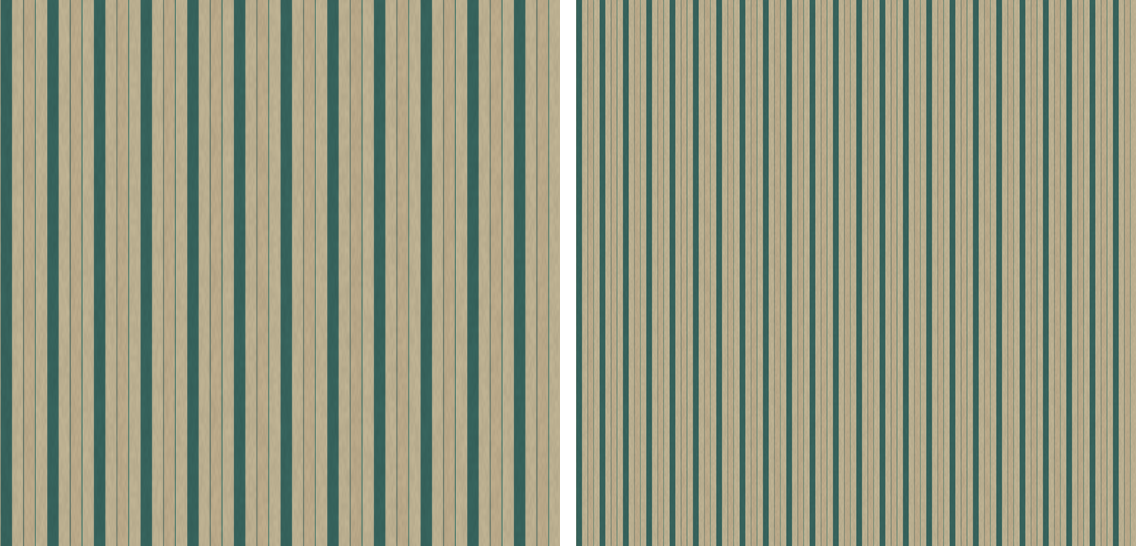
Left, the tile; right, the same tile 2 across and 2 down.
Reproduce this pattern procedurally as a WebGL 2 fragment shader.

```glsl
#version 300 es
precision highp float;

uniform vec2 u_resolution;
out vec4 fragColor;

// Layout, in fractions of one repeat
const float REPEATS = 12.0;
const float BAND_CENTRE = 0.135;
const float BAND_WIDTH = 0.245;
const float LINE_A = 0.505;
const float LINE_B = 0.758;
const float LINE_WIDTH = 0.021;
const float FRINGE_WIDTH = 0.016;
const float SOFTNESS = 1.3;

// Colours
const vec3 SAND = vec3(0.732, 0.684, 0.562);
const vec3 ROSE_SAND = vec3(0.724, 0.656, 0.532);
const vec3 TEAL = vec3(0.208, 0.382, 0.357);
const vec3 LINE_GREY = vec3(0.270, 0.385, 0.355);
const vec3 LINE_TEAL = vec3(0.140, 0.410, 0.370);
const vec3 FRINGE = vec3(0.790, 0.725, 0.620);

// Woven grain: cells across, and cells down within each of the weave tiles
const float WEAVE_TILES = 4.0;
const vec2 FINE_CELLS = vec2(384.0, 24.0);
const vec2 BROAD_CELLS = vec2(144.0, 6.0);
const float FINE_GRAIN = 0.055;
const float BROAD_GRAIN = 0.035;
const float LINE_FADE = 0.28;

float hash(vec2 cell) {
    uvec2 q = uvec2(cell) * uvec2(1597u, 3812u) + uvec2(71u, 193u);
    uint n = (q.x ^ (q.y << 8)) * 747796405u + 289133u;
    n = ((n >> ((n >> 28) + 4u)) ^ n) * 277803737u;
    n = (n >> 22) ^ n;
    return float(n >> 8) / 16777216.0;
}

// Value noise that wraps over the unit square
float wrapNoise(vec2 uv, vec2 cells) {
    vec2 p = uv * cells;
    vec2 i = floor(p);
    vec2 f = fract(p);
    f = f * f * (3.0 - 2.0 * f);
    vec2 lo = mod(i, cells);
    vec2 hi = mod(i + 1.0, cells);
    return mix(mix(hash(lo), hash(vec2(hi.x, lo.y)), f.x),
               mix(hash(vec2(lo.x, hi.y)), hash(hi), f.x), f.y);
}

// Filtered coverage of a stripe that wraps within its repeat
float stripe(float x, float centre, float width, float blur) {
    float d = abs(fract(x - centre + 0.5) - 0.5);
    float overlap = min(d + 0.5 * blur, 0.5 * width)
                  - max(d - 0.5 * blur, -0.5 * width);
    return clamp(overlap / blur, 0.0, 1.0);
}

void main() {
    vec2 uv = gl_FragCoord.xy / u_resolution;
    float x = uv.x * REPEATS;
    float blur = SOFTNESS * REPEATS / u_resolution.x;
    float id = mod(floor(x), REPEATS);

    // Sand ground with a warmer strip between the two lines
    float middle = stripe(x, 0.5 * (LINE_A + LINE_B), LINE_B - LINE_A, blur);
    vec3 colour = mix(SAND, ROSE_SAND, middle);

    // Pale fringes beside the band and the second line
    float bandLeft = BAND_CENTRE - 0.5 * (BAND_WIDTH + FRINGE_WIDTH);
    float lineRight = LINE_B + 0.5 * (LINE_WIDTH + FRINGE_WIDTH);
    float fringe = stripe(x, bandLeft, FRINGE_WIDTH, blur)
                 + stripe(x, lineRight, FRINGE_WIDTH, blur);
    colour = mix(colour, FRINGE, 0.6 * fringe);

    // Thin lines, each repeat slightly different in strength
    float strengthA = 1.0 - LINE_FADE * hash(vec2(id, 3.0));
    float strengthB = 1.0 - LINE_FADE * hash(vec2(id, 7.0));
    colour = mix(colour, LINE_GREY, strengthA * stripe(x, LINE_A, LINE_WIDTH, blur));
    colour = mix(colour, LINE_TEAL, strengthB * stripe(x, LINE_B, LINE_WIDTH, blur));

    // Broad band
    colour = mix(colour, TEAL, stripe(x, BAND_CENTRE, BAND_WIDTH, blur));

    // Vertical thread grain
    vec2 weave = vec2(uv.x, fract(uv.y * WEAVE_TILES));
    float grain = FINE_GRAIN * (wrapNoise(weave, FINE_CELLS) - 0.5)
                + BROAD_GRAIN * (wrapNoise(weave, BROAD_CELLS) - 0.5);
    fragColor = vec4(colour * (1.0 + grain), 1.0);
}
```
